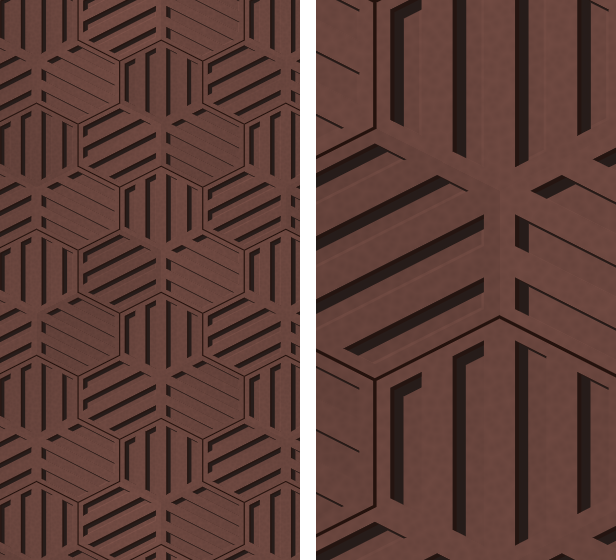
Left, the full canvas; right, a detail of the centre.
A Shadertoy shader for this pattern:

```glsl
const vec2  HEX_SCALE    = vec2(0.0742, 0.0650);  // hexagon inradius, in canvas heights
const vec2  ORIGIN       = vec2(0.2878, 0.8533);  // centre of one upright hexagon
const float STRIPE_STEP  = 0.5;                   // four recesses per hexagon
const float STRIPE_HALF  = 0.125;
const float INSET        = 0.125;                 // rim between hexagon and recess
const float SEAM_HALF    = 0.014;
const vec2  SHADOW_SHIFT = vec2(0.105, -0.080);
const vec2  GLINT_SHIFT  = vec2(0.020, -0.016);
const float GRAIN_SCALE  = 170.0;
const float GRAIN_DEPTH  = 0.07;
const float TINT_RANGE   = 0.09;
const vec3  CLAY         = vec3(0.41, 0.27, 0.24);
const vec3  SHADOW       = vec3(0.15, 0.11, 0.10);
const vec3  EDGE         = vec3(0.14, 0.07, 0.05);
const float ROOT3        = 1.7320508;

float hash(vec2 p) {
    return fract(sin(dot(p, vec2(127.1, 311.7))) * 43758.5);
}

// Distance to the nearest scattered point
float cellular(vec2 p) {
    vec2 cell = floor(p);
    float nearest = 2.0;
    for (int y = -1; y <= 1; y++)
    for (int x = -1; x <= 1; x++) {
        vec2 c = cell + vec2(x, y);
        vec2 point = c + vec2(hash(c), hash(c + 37.0));
        nearest = min(nearest, length(p - point));
    }
    return nearest;
}

// Centre of the pointy-top hexagon (inradius 1) that holds p
vec2 hexCentre(vec2 p) {
    vec2 size = vec2(2.0, 2.0 * ROOT3);
    vec2 a = floor(p / size + 0.5) * size;
    vec2 b = (floor(p / size) + 0.5) * size;
    return length(p - a) < length(p - b) ? a : b;
}

float hexDistance(vec2 p) {
    p = abs(p);
    return max(p.x, 0.5 * p.x + 0.5 * ROOT3 * p.y) - 1.0;
}

float recessDistance(vec2 p) {
    float stripe = abs(mod(p.x, STRIPE_STEP) - 0.5 * STRIPE_STEP) - STRIPE_HALF;
    return max(stripe, hexDistance(p) + INSET);
}

// Distance to the four hexagon sides that border another trio
float seamDistance(vec2 p) {
    float x = abs(p.x);
    return 1.0 - max(x, 0.5 * x + 0.5 * ROOT3 * p.y);
}

float coverage(float d, float pixel) {
    return clamp(0.5 - d / pixel, 0.0, 1.0);
}

void mainImage(out vec4 fragColor, in vec2 fragCoord) {
    vec2 uv = fragCoord / iResolution.y;
    vec2 p = (uv - ORIGIN) / HEX_SCALE;
    float pixel = 1.0 / (iResolution.y * 0.5 * (HEX_SCALE.x + HEX_SCALE.y));

    // Hexagon index picks one of three turns around the trio centre
    vec2 centre = hexCentre(p);
    float row = floor(centre.y / ROOT3 + 0.5);
    float column = floor((centre.x - row) * 0.5 + 0.5);
    float turn = -radians(120.0) * mod(column - row, 3.0);
    mat2 rotation = mat2(cos(turn), sin(turn), -sin(turn), cos(turn));
    vec2 local = rotation * (p - centre);
    float variety = hash(vec2(column, row));

    // Recess, its cast shadow, dark wall and lit far edge
    vec2 shift = rotation * SHADOW_SHIFT * mix(0.92, 1.06, variety);
    float recess = coverage(recessDistance(local), pixel);
    float shade = recess * (1.0 - coverage(recessDistance(local - shift), pixel));
    float wall = recess * (1.0 - coverage(recessDistance(local - 0.3 * shift), pixel));
    float glint = recess * (1.0 - coverage(recessDistance(local + rotation * GLINT_SHIFT), pixel));
    float seam = coverage(seamDistance(local) - SEAM_HALF, pixel);

    // Surface: broad light, tint per hexagon and fine grain
    float light = 1.0 + 0.025 * (sin(uv.x * 9.0 - 1.2) + sin(uv.y * 7.0 + uv.x * 4.0));
    light += TINT_RANGE * (variety - 0.5);
    light += GRAIN_DEPTH * (cellular(uv * GRAIN_SCALE) - 0.45);
    light -= 0.025 * recess;

    vec3 color = CLAY * light;
    color *= 1.0 + 0.14 * glint * fract(variety * 7.0);
    color = mix(color, SHADOW, shade);
    color = mix(color, EDGE, wall * 0.75);
    color = mix(color, EDGE, seam);
    fragColor = vec4(color, 1.0);
}
```
